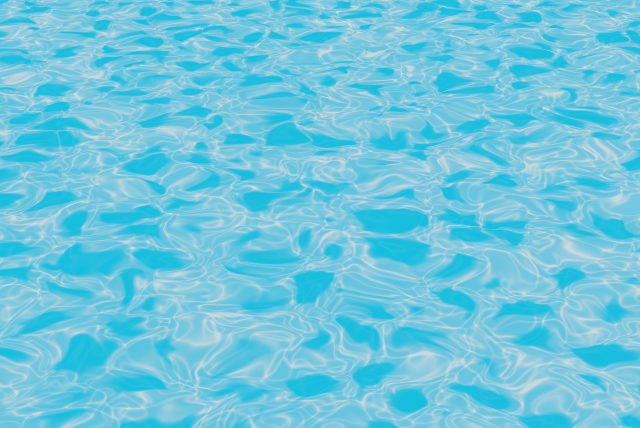
A WebGL 2 fragment shader for this texture:

```glsl
#version 300 es
precision highp float;

#define HORIZON 1.9
#define CELLS_ACROSS 11.5
#define CELLS_DEEP 35.0
#define WARP 0.42
#define FOLDS_NEAR 9.0
#define FOLDS_FAR 5.5
#define DEEP_TONE 0.09
#define VEIL_TONE 0.38
#define NET_GLOW 0.23
#define NET_WIDTH 0.085

uniform vec2 u_resolution;
out vec4 fragColor;

vec2 hash2(vec2 p) {
    vec3 a = fract(p.xyx * vec3(0.1031, 0.1030, 0.0973));
    a += dot(a, a.yzx + 33.33);
    return fract((a.xx + a.yz) * a.zy);
}

float cornerSlope(vec2 cell, vec2 offset) {
    return dot(hash2(cell) * 2.0 - 1.0, offset);
}

// Signed gradient noise
float noise(vec2 p) {
    vec2 i = floor(p), f = fract(p);
    vec2 u = f * f * f * (f * (f * 6.0 - 15.0) + 10.0);
    vec2 e = vec2(1.0, 0.0);
    float low = mix(cornerSlope(i, f), cornerSlope(i + e, f - e), u.x);
    float high = mix(cornerSlope(i + e.yx, f - e.yx), cornerSlope(i + 1.0, f - 1.0), u.x);
    return 1.4 * mix(low, high, u.y);
}

vec2 noise2(vec2 p) {
    return vec2(noise(p), noise(p + vec2(37.2, 91.7)));
}

// Gap between the two nearest cell centres: zero on the borders
float cellGap(vec2 p) {
    vec2 i = floor(p), f = fract(p);
    float nearest = 8.0, second = 8.0;
    for (int y = -1; y <= 1; y++) {
        for (int x = -1; x <= 1; x++) {
            vec2 o = vec2(x, y);
            float d = length(o + hash2(i + o + 17.0) - f);
            second = min(second, max(nearest, d));
            nearest = min(nearest, d);
        }
    }
    return second - nearest;
}

// Bright creases along the contours of a height field
float creases(float height, float count) {
    float s = 1.0 - abs(sin(height * count));
    return s * s;
}

float waterTone(vec2 uv, float aspect) {
    // Receding water plane
    float depth = 1.0 / (HORIZON - uv.y);
    vec2 p = vec2((uv.x - 0.5 * aspect) * CELLS_ACROSS, CELLS_DEEP) * depth + 40.0;

    // Bent by ripples
    vec2 q = p + WARP * 1.3 * noise2(p * 0.8);
    q += WARP * 0.5 * noise2(q * 2.1 + 11.0);

    // Clear pools inside the cells, pale veil around them
    float gap = cellGap(q);
    float cloud = noise(q * 0.75 + 5.0);
    float pool = gap + 0.55 * cloud + 0.3 * noise(q * 2.4 + 23.0);
    float veil = 1.0 - smoothstep(0.36, 0.62, pool);

    // Swirling filaments
    float count = mix(FOLDS_NEAR, FOLDS_FAR, uv.y);
    float swell = noise(q * 1.1 + 61.0) + 0.45 * noise(q * 2.3 + 7.0);
    float chop = noise(q * 1.9 + 83.0) + 0.3 * swell;
    float filaments = 0.24 * creases(swell, count) + 0.16 * creases(chop, count * 0.8);

    // Light network on the cell borders
    float strength = 0.65 + 0.9 * noise(p * 0.9 + 71.0);
    float net = strength * (1.0 - smoothstep(0.0, NET_WIDTH, gap));

    float pale = VEIL_TONE - 0.14 * cloud + 0.06 * (uv.x / aspect - 0.4) * (1.0 - uv.y);
    return mix(DEEP_TONE, pale, veil) + filaments * mix(0.3, 1.0, veil) + NET_GLOW * net;
}

void main() {
    float aspect = u_resolution.x / u_resolution.y;
    float tone = 0.0;
    // Four samples per pixel
    for (int k = 0; k < 4; k++) {
        vec2 shift = vec2(k % 2, k / 2) * 0.5 - 0.25;
        tone += 0.25 * waterTone((gl_FragCoord.xy + shift) / u_resolution.y, aspect);
    }
    tone = clamp(tone, 0.04, 0.78);

    // Turquoise to pale blue
    fragColor = vec4(tone, 0.745 + 0.17 * tone * tone, 0.87, 1.0);
}
```
